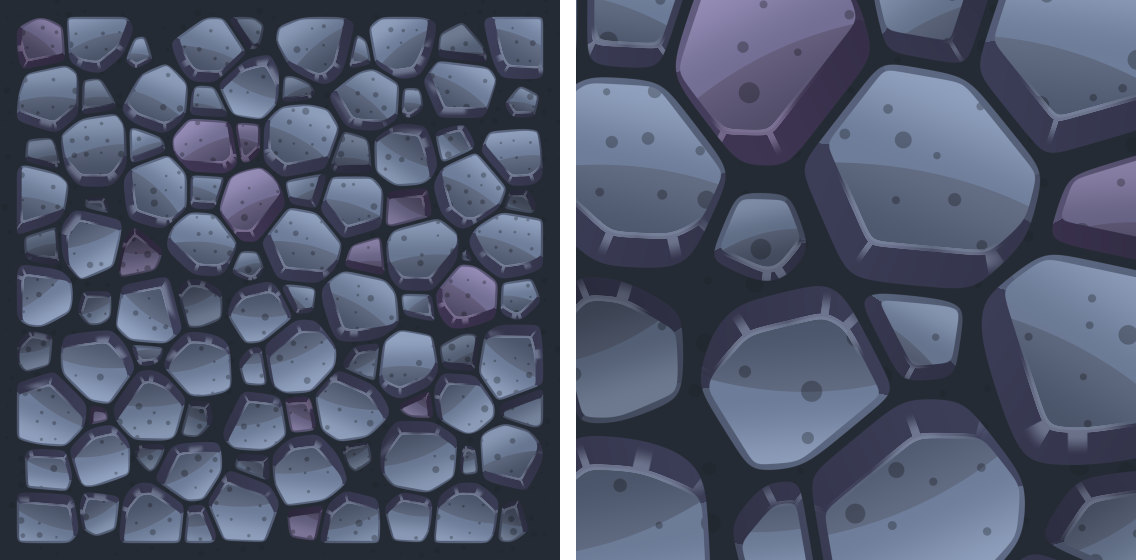
Left: the whole. Right: its middle third, enlarged.
Reproduce this texture procedurally as a WebGL 2 fragment shader.

```glsl
#version 300 es
precision highp float;
// A wall of bevelled blue-grey stones on a dark ground. Stones are cells of a power
// diagram on a jittered grid, large and small in turn, each cut by a pentagon.
// Every edge carries a bevel, wide on the shaded side and thin on the lit side.
uniform vec2 u_resolution;
out vec4 fragColor;

const float GRID = 10.0;          // stones along one side
const float MARGIN = 0.030;       // bare border, in canvas units
const float JITTER = 0.44;        // lengths from here on are in grid cells
const float HALF_GAP = 0.032;
const float ROUNDING = 0.040;
const float THIN_BEVEL = 0.045;
const float WIDE_BEVEL = 0.32;    // relative to stone radius
const float LINE_WIDTH = 0.016;
const float SPOT_CELL = 0.30;
const vec3 GROUND = vec3(0.145, 0.170, 0.205);
const vec3 RIM_DARK = vec3(0.220, 0.225, 0.320);
const vec3 RIM_LIT = vec3(0.350, 0.395, 0.495);
const vec3 FACE_LOW = vec3(0.300, 0.340, 0.425);
const vec3 FACE_MID = vec3(0.390, 0.430, 0.520);
const vec3 BAND_LOW = vec3(0.430, 0.490, 0.600);
const vec3 BAND_HIGH = vec3(0.560, 0.625, 0.740);
const vec3 RIDGE = vec3(0.540, 0.580, 0.680);
const vec3 PLUM = vec3(1.02, 0.86, 0.94);

struct Shape { float outerSum, faceSum, nearest, second, facing; };

vec3 hash3(vec2 p) {
  vec3 q = fract(p.xyx * vec3(0.1031, 0.1030, 0.0973) + 0.137);
  q += dot(q, q.yxz + 33.33);
  return fract((q.xxy + q.yzz) * q.zyx);
}

// Stone centre in xy, radius in z; sizes alternate like a checkerboard
vec3 stoneAt(vec2 cell) {
  vec3 h = hash3(cell + 17.0);
  float small = mod(cell.x + cell.y, 2.0);
  float radius = mix(mix(0.60, 0.76, h.z), mix(0.26, 0.50, h.z), small);
  return vec3(cell + 0.5 + JITTER * (h.xy - 0.5), radius);
}

bool inGrid(vec2 cell) {
  return all(greaterThanEqual(cell, vec2(0.0))) && all(lessThan(cell, vec2(GRID)));
}

// Adds one side with outward normal n, at depth d inside it
void addEdge(inout Shape s, float d, vec2 n, vec2 light, float radius) {
  float facing = dot(n, light);
  float f = d - mix(THIN_BEVEL, WIDE_BEVEL * radius, smoothstep(0.15, 0.85, -facing));
  s.outerSum += exp(-d / ROUNDING);
  s.faceSum += exp(-f / (0.5 * ROUNDING));
  if (f < s.nearest) {
    s.second = s.nearest;
    s.nearest = f;
    s.facing = facing;
  } else s.second = min(s.second, f);
}

// Darkness of round pits scattered over the plane
float spots(vec2 p, float aa) {
  vec2 cell = floor(p / SPOT_CELL);
  vec3 h = hash3(cell + 71.0);
  float radius = mix(0.022, 0.068, h.z * h.z);
  vec2 centre = (cell + 0.25 + 0.5 * h.xy) * SPOT_CELL;
  float present = step(0.42, hash3(cell + 133.0).x);
  return present * (1.0 - smoothstep(radius - aa, radius + aa, length(p - centre)));
}

void main() {
  float scale = GRID / (1.0 - 2.0 * MARGIN);
  vec2 p = (gl_FragCoord.xy / u_resolution - MARGIN) * scale;
  float aa = 0.7 * scale / min(u_resolution.x, u_resolution.y);

  // Owner of this point in the power diagram
  vec2 base = clamp(floor(p), 0.0, GRID - 1.0), owner = base;
  float best = 1e5;
  for (int k = 0; k < 25; k++) {
    vec2 cell = base + vec2(k % 5 - 2, k / 5 - 2);
    vec3 s = stoneAt(cell);
    float power = dot(p - s.xy, p - s.xy) - s.z * s.z;
    if (inGrid(cell) && power < best) { best = power; owner = cell; }
  }
  vec3 stone = stoneAt(owner);
  vec2 rel = p - stone.xy;
  vec3 h = hash3(owner + 41.0), look = hash3(owner + 93.0);

  // Lit end: mostly up in the top half, mostly down in the lower half
  float up = h.x + 1.1 * (stone.y / GRID - 0.5) > 0.5 ? 1.0 : -1.0;
  float angle = up * 1.5708 + (h.y - 0.5) * 1.3;
  vec2 light = vec2(cos(angle), sin(angle)), side = vec2(-light.y, light.x);

  // Sides shared with neighbours, then own pentagon, then the border
  Shape s = Shape(0.0, 0.0, 1e5, 1e5, 0.0);
  for (int k = 0; k < 25; k++) {
    vec2 cell = owner + vec2(k % 5 - 2, k / 5 - 2);
    if (k == 12 || !inGrid(cell)) continue;
    vec3 other = stoneAt(cell);
    vec2 to = other.xy - stone.xy;
    float len = length(to);
    float reach = 0.5 * (len * len + stone.z * stone.z - other.z * other.z) / len;
    addEdge(s, reach - dot(rel, to / len) - HALF_GAP, to / len, light, stone.z);
  }
  for (int k = 0; k < 5; k++) {
    vec3 r = hash3(owner * 5.0 + float(k) + 211.0);
    float a = angle + float(k) * 1.2566 + (r.x - 0.5) * 0.5;
    vec2 n = vec2(cos(a), sin(a));
    addEdge(s, stone.z * mix(0.88, 1.18, r.y) - dot(rel, n), n, light, stone.z);
  }
  for (int k = 0; k < 4; k++) {
    float a = float(k) * 1.5708;
    vec2 n = vec2(cos(a), sin(a));
    addEdge(s, 0.5 * GRID - dot(p - 0.5 * GRID, n), n, light, stone.z);
  }
  float outer = -ROUNDING * log(s.outerSum);
  float face = -0.5 * ROUNDING * log(s.faceSum);

  // Face with a bright band across its lit end
  float t = dot(rel, light) / stone.z;
  float across = dot(rel, side) / stone.z;
  float split = t - 0.02 + (look.x - 0.5) * 0.5 * across + 0.14 * across * across;
  vec3 low = mix(FACE_LOW, FACE_MID, smoothstep(-0.7, 0.2, t));
  vec3 band = mix(BAND_LOW, BAND_HIGH, smoothstep(0.0, 0.85, t));
  vec3 top = mix(low, band, smoothstep(-aa, aa, split * stone.z));
  top *= 1.0 - 0.26 * spots(p, aa);

  // Bevel and the thin ridge at the shaded corner
  vec3 rim = mix(RIM_DARK, RIM_LIT, smoothstep(-0.5, 0.6, s.facing));
  rim *= 1.0 + 0.08 * across;
  vec3 color = mix(rim, top, smoothstep(-aa, aa, face));
  float fork = s.second - s.nearest;
  float edgeLine = 1.0 - smoothstep(LINE_WIDTH, LINE_WIDTH + aa, abs(face));
  float crease = (1.0 - smoothstep(LINE_WIDTH, LINE_WIDTH + aa, fork)) * step(face, 0.0);
  crease *= smoothstep(-0.16, -0.03, face);
  float corner = (1.0 - smoothstep(0.04, 0.30, fork)) * smoothstep(-0.25, -0.5, t);
  color = mix(color, RIDGE, 0.65 * corner * max(edgeLine, crease));

  // Tone of each stone; small ones sink into the shade
  float shade = mix(0.70, 1.0, look.y);
  color *= mix(shade, mix(0.94, 1.03, look.y), smoothstep(0.45, 0.62, stone.z));
  color *= mix(vec3(1.0), PLUM, step(0.88, look.z));
  vec3 ground = GROUND * (1.0 - 0.08 * spots(p, aa));
  fragColor = vec4(mix(ground, color, smoothstep(-aa, aa, outer)), 1.0);
}
```
